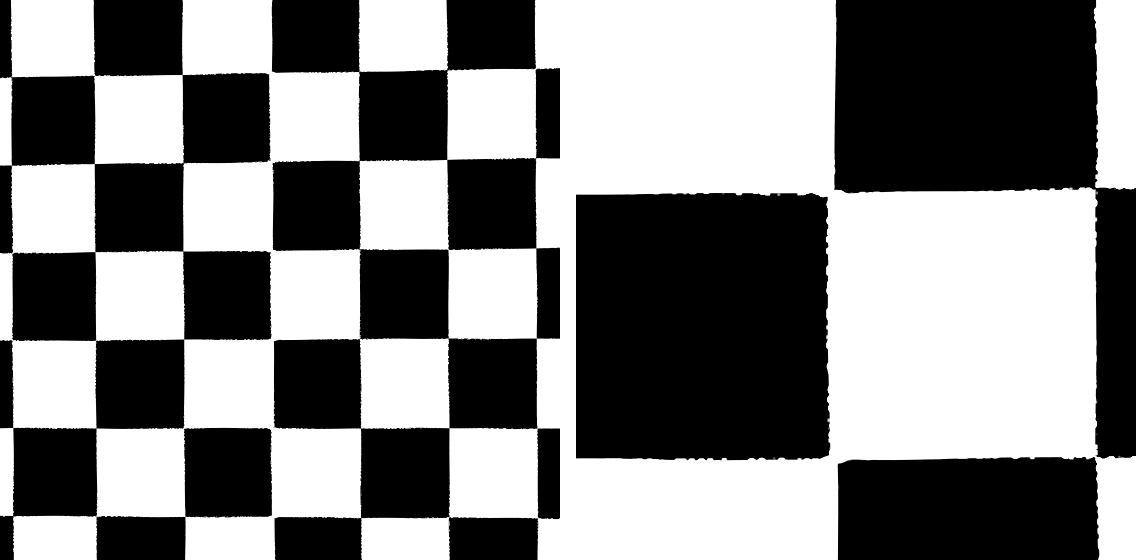
Left, the full canvas; right, a detail of the centre.
Reproduce this pattern procedurally as a Shadertoy shader.

```glsl
const vec3 INK = vec3(0.0);
const vec3 PAPER = vec3(1.0);
const vec2 PIVOT = vec2(0.4857, 0.235);  // a grid corner near the centre
const vec2 PITCH = vec2(0.1575, 0.1586); // cell size

vec2 hash22(vec2 p) {
    vec3 q = fract(p.xyx * vec3(0.1031, 0.1030, 0.0973));
    q += dot(q, q.yzx + 33.33);
    return fract((q.xx + q.yz) * q.zy);
}

// Distance to the nearest scattered point
float cellular(vec2 p) {
    vec2 cell = floor(p);
    float nearest = 2.0;
    for (int y = -1; y <= 1; y++) {
        for (int x = -1; x <= 1; x++) {
            vec2 neighbour = cell + vec2(x, y);
            nearest = min(nearest, distance(p, neighbour + hash22(neighbour)));
        }
    }
    return nearest;
}

// Slow hand-drawn drift of the edges
vec2 wobble(vec2 p, float amount) {
    vec2 slow = sin(p.yx * vec2(19.0, 17.0) + p * 8.0 + vec2(0.6, 2.1));
    vec2 quick = sin(p.yx * vec2(47.0, 53.0) - p * 21.0 + vec2(3.0, 1.2));
    return amount * (0.65 * slow + 0.35 * quick);
}

// Canvas to cell units: leaning columns, rows that fan out to the right
vec2 gridCoords(vec2 p, vec2 pivot, vec2 pitch) {
    float lean = 0.005 * (p.y - 0.5);
    float rowPitch = pitch.y + 0.0042 * (p.x - 0.49);
    vec2 g = vec2((p.x - pivot.x + lean) / pitch.x, (p.y - pivot.y) / rowPitch);
    // The leftmost full column is narrower
    g.x += 0.061 * min(g.x + 2.0, 0.0);
    return g;
}

// Signed distance to the dark squares, negative inside
float checkerDistance(vec2 g, vec2 pitch) {
    vec2 cell = floor(g);
    vec2 toEdge = (0.5 - abs(fract(g) - 0.5)) * pitch;
    float side = mod(cell.x + cell.y, 2.0) < 0.5 ? -1.0 : 1.0;
    return side * min(toEdge.x, toEdge.y);
}

// Small nicks, gathered in patches
float raggedness(vec2 p, float amount) {
    float nick = smoothstep(0.55, 0.2, cellular(p * 190.0));
    float patches = 0.5 + 0.5 * sin(p.x * 31.0 + 2.0 * sin(p.y * 23.0));
    return amount * (nick - 0.4) * patches;
}

void mainImage(out vec4 fragColor, in vec2 fragCoord) {
    vec2 p = fragCoord / iResolution.y;
    float pixel = 1.0 / iResolution.y;

    vec2 g = gridCoords(p + wobble(p, 0.0009), PIVOT, PITCH);
    float d = checkerDistance(g, PITCH);

    // Dark squares draw back from the central seam
    d += 0.0024 * smoothstep(0.07, 0.02, abs(g.x));
    d += raggedness(p, 0.0014);

    float paper = clamp(d / pixel + 0.5, 0.0, 1.0);
    fragColor = vec4(mix(INK, PAPER, paper), 1.0);
}
```
